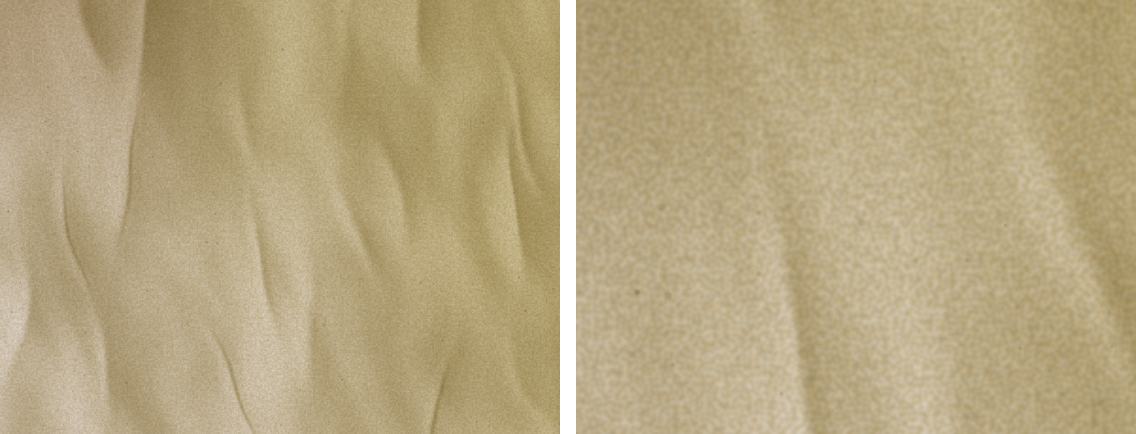
Left: the whole. Right: its middle third, enlarged.
This texture is drawn by a Shadertoy shader. Its source:

```glsl
// Soft cream sheet with mostly upright, one-sided folds under light from the left.
// A broad colour wash is shaded by stretched gradient noise and looped soft creases,
// then finished with fine grain and sparse brown specks.

const vec3 CREAM = vec3(0.750, 0.690, 0.585);
const vec3 OCHRE = vec3(0.685, 0.618, 0.415);
const vec3 UMBER = vec3(0.590, 0.500, 0.350);
const vec3 SHADE_TINT = vec3(0.80, 0.95, 1.65);  // shadows lose blue first
const ivec2 FOLD_GRID = ivec2(6, 3);

vec2 hash2(vec2 p) {
    vec3 q = fract(p.xyx * vec3(0.1031, 0.1030, 0.0973));
    q += dot(q, q.yzx + 33.33);
    return fract((q.xx + q.yz) * q.zy);
}

float cornerSlope(vec2 cell, vec2 offset) {
    float angle = 6.28318 * hash2(cell).x;
    return dot(vec2(cos(angle), sin(angle)), offset);
}

float gradientNoise(vec2 p) {
    vec2 cell = floor(p), f = fract(p);
    vec2 u = f * f * f * (f * (f * 6.0 - 15.0) + 10.0);
    vec2 e = vec2(1.0, 0.0);
    float low = mix(cornerSlope(cell, f), cornerSlope(cell + e.xy, f - e.xy), u.x);
    float high = mix(cornerSlope(cell + e.yx, f - e.yx), cornerSlope(cell + e.xx, f - e.xx), u.x);
    return mix(low, high, u.y);
}

vec2 turn(vec2 p, float angle) {
    float c = cos(angle), s = sin(angle);
    return vec2(c * p.x + s * p.y, c * p.y - s * p.x);
}

// Bright lip on the left of a bent line, a longer shadow on its right.
float foldTone(vec2 q, float halfLength, float bend, float width, float sharpness) {
    float along = q.y / halfLength;
    float taper = 1.0 - smoothstep(0.1, 1.0, abs(along));
    float d = q.x - bend * along * along;
    float edge = mix(0.025, sharpness, taper);
    float lip = 0.75 * exp(-d * d / (width * width * 0.45));
    float shadow = -exp(-abs(d) / width);
    return taper * mix(lip, shadow, smoothstep(-edge, edge, d));
}

// Thin dark line where a fold is pinched shut.
float pinchTone(vec2 q, float halfLength, float bend) {
    float along = q.y / halfLength;
    float taper = 1.0 - smoothstep(0.1, 1.0, abs(along));
    float d = q.x - bend * along * along;
    return -taper * exp(-d * d / 0.00002);
}

float allFolds(vec2 p, float aspect) {
    float tone = 0.0;
    vec2 grid = vec2(FOLD_GRID);
    for (int i = 0; i < FOLD_GRID.x * FOLD_GRID.y; i++) {
        vec2 cell = vec2(i % FOLD_GRID.x, i / FOLD_GRID.x);
        vec2 jitter = hash2(cell + 11.0);
        vec2 shape = hash2(cell + 37.0);
        vec2 look = hash2(cell + 71.0);
        vec2 centre = (cell + 0.12 + 0.76 * jitter) / grid * vec2(aspect, 1.0);
        vec2 q = turn(p - centre, mix(-0.25, 0.45, shape.x));
        float halfLength = mix(0.16, 0.34, shape.y);
        float bend = mix(-0.05, 0.06, jitter.x);
        float width = mix(0.025, 0.070, jitter.y);
        float sharpness = mix(0.006, 0.020, look.y);
        float strength = mix(0.08, 0.25, look.x);
        tone += strength * foldTone(q, halfLength, bend, width, sharpness);
        float pinched = step(0.93, look.y);
        tone += 0.25 * pinched * pinchTone(q, halfLength * 0.6, bend * 0.36);
    }
    return tone;
}

// Broad undulation, stretched along the folds.
float reliefTone(vec2 p) {
    vec2 q = vec2(p.x + 0.22 * p.y, p.y);
    q.x += 0.10 * gradientNoise(q * 3.0 + 5.0);
    float broad = gradientNoise(q * vec2(4.2, 1.7) + 19.0);
    float medium = gradientNoise(q * vec2(10.0, 3.4) + 43.0);
    float small = gradientNoise(q * vec2(22.0, 8.0) + 67.0);
    return 0.24 * broad + 0.16 * medium + 0.05 * small;
}

// Compress highlights more than shadows, as on a matte surface.
float matteTone(float tone) {
    return tone / (1.0 + 3.5 * max(tone, 0.0) - 0.9 * min(tone, 0.0));
}

// Film-like grain in three sizes.
float grainTone(vec2 p) {
    return 0.105 * gradientNoise(p * 230.0)
         + 0.070 * gradientNoise(p * 125.0 + 3.0)
         + 0.030 * gradientNoise(p * 55.0 + 9.0);
}

float speckMask(vec2 p, float density, float share) {
    vec2 cell = floor(p * density);
    vec2 pick = hash2(cell + 101.0);
    vec2 centre = 0.2 + 0.6 * hash2(cell + 157.0);
    float radius = mix(0.0018, 0.0048, pick.y) * density;
    float dist = length(fract(p * density) - centre);
    return step(pick.x, share) * (1.0 - smoothstep(0.3 * radius, radius, dist));
}

vec3 colourWash(vec2 uv, vec2 p) {
    float drift = 0.20 * gradientNoise(p * 2.3 + 7.0);
    float yellow = smoothstep(0.0, 1.08, 0.76 * uv.x + 0.28 * uv.y + drift);
    float dusk = 1.0 - smoothstep(0.0, 0.62, length(uv - vec2(0.0, 1.0)) + drift);
    return mix(mix(CREAM, OCHRE, yellow), UMBER, 0.75 * dusk);
}

void mainImage(out vec4 fragColor, in vec2 fragCoord) {
    vec2 uv = fragCoord / iResolution.xy;
    vec2 p = fragCoord / iResolution.y;
    float aspect = iResolution.x / iResolution.y;

    // Wavy folds over broad relief, then grain
    vec2 wavy = p + vec2(0.045 * gradientNoise(p * 4.0 + 29.0), 0.0);
    float tone = matteTone(0.01 + reliefTone(p) + allFolds(wavy, aspect));
    tone += grainTone(p);

    vec3 colour = colourWash(uv, p) * exp(tone * SHADE_TINT);
    colour += vec3(0.015, 0.0, -0.025) * gradientNoise(p * 140.0 + 61.0);
    colour = mix(colour, UMBER * 0.85, 0.5 * speckMask(p, 13.0, 0.22));
    colour = mix(colour, UMBER, 0.35 * speckMask(p + 3.7, 27.0, 0.20));
    fragColor = vec4(clamp(colour, 0.0, 1.0), 1.0);
}
```
